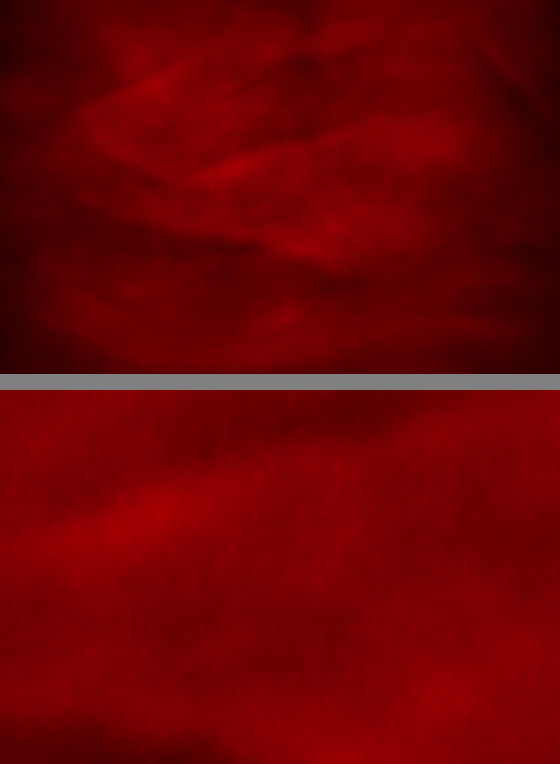
Top, the full canvas; bottom, a detail of the centre.
Write a Shadertoy shader that draws this texture.

```glsl
const vec3 VELVET_TINT = vec3(1.0, 0.0, 0.014);
const float CENTRE_LIGHT = 0.515;
const int SMALL_FOLDS = 14;

vec2 hash2(vec2 p) {
    vec3 q = fract(p.xyx * vec3(0.1031, 0.1030, 0.0973));
    q += dot(q, q.yzx + 33.33);
    return fract((q.xx + q.yz) * q.zy);
}

// Smooth cellular noise: one soft spot per cell, centred on zero
float softCells(vec2 p) {
    vec2 cell = floor(p);
    float sum = 0.0;
    for (int y = -1; y <= 1; y++) {
        for (int x = -1; x <= 1; x++) {
            vec2 id = cell + vec2(x, y);
            vec2 d = p - id - hash2(id);
            float spot = max(0.0, 1.0 - dot(d, d));
            sum += spot * spot * spot;
        }
    }
    return sum - 0.785;
}

// Layered, turned and warped sines for the broad cloth relief
float drape(vec2 p, float gain) {
    mat2 turn = mat2(0.8, 0.6, -0.6, 0.8);
    float sum = 0.0;
    float amp = 0.5;
    for (int i = 0; i < 5; i++) {
        p = turn * p * 1.75 + 1.3;
        p += 0.6 * sin(p.yx + float(i) * 2.1);
        sum += amp * sin(p.x) * sin(p.y);
        amp *= gain;
    }
    return sum;
}

// Crease from a to b: lit on its right side, shaded on its left
float fold(vec2 p, vec2 a, vec2 b, float width) {
    float len = distance(a, b);
    vec2 axis = (b - a) / len;
    vec2 q = p - a;
    float along = dot(q, axis) / len;
    float across = (axis.x * q.y - axis.y * q.x) / width;
    float taper = smoothstep(-0.25, 0.35, along) * (1.0 - smoothstep(0.65, 1.25, along));
    float lit = exp(0.5 * min(across, 0.0));
    float shade = -0.6 * exp(-0.4 * max(across, 0.0));
    return taper * mix(lit, shade, smoothstep(-1.0, 1.0, across));
}

float largeFolds(vec2 p) {
    float sum = 0.26 * fold(p, vec2(0.43, 0.51), vec2(0.98, 0.67), 0.028);
    sum += 0.34 * fold(p, vec2(0.97, 0.27), vec2(0.27, 0.44), 0.034);
    sum += 0.22 * fold(p, vec2(0.16, 0.68), vec2(0.47, 0.83), 0.022);
    sum += 0.28 * fold(p, vec2(1.08, 0.92), vec2(0.62, 0.81), 0.034);
    sum += 0.28 * fold(p, vec2(1.47, 0.68), vec2(1.25, 0.90), 0.022);
    return sum;
}

float smallFolds(vec2 p, float aspect) {
    float sum = 0.0;
    for (int i = 0; i < SMALL_FOLDS; i++) {
        vec2 place = hash2(vec2(float(i), 7.0));
        vec2 shape = hash2(vec2(float(i), 19.0));
        vec2 centre = vec2((float(i) + place.x) / float(SMALL_FOLDS) * aspect, place.y);
        float angle = (shape.x - 0.5) * 1.5;
        vec2 reach = vec2(cos(angle), sin(angle)) * mix(0.06, 0.15, shape.y);
        reach *= mod(float(i), 2.0) < 0.5 ? 1.0 : -1.0;
        sum += fold(p, centre - reach, centre + reach, mix(0.012, 0.026, shape.y));
    }
    return 0.14 * sum;
}

// Darkening toward the borders, strongest at the left and right
float vignette(vec2 uv) {
    vec2 q = 2.0 * uv - 1.0;
    vec2 s = q * q;
    return exp(-1.05 * (0.35 * s.x + 0.5 * s.x * s.x + 0.38 * s.y));
}

// Fine pile of the cloth with short upright fibres
float nap(vec2 p) {
    return 0.036 * softCells(p * vec2(150.0, 95.0)) + 0.025 * softCells(p * vec2(60.0, 42.0));
}

void mainImage(out vec4 fragColor, in vec2 fragCoord) {
    vec2 uv = fragCoord / iResolution.xy;
    float aspect = iResolution.x / iResolution.y;
    vec2 p = fragCoord / iResolution.y;

    // Bend the creases and fray their edges
    vec2 bent = p + 0.010 * sin(p.yx * 13.0 + vec2(0.5, 2.0));
    bent += 0.004 * sin(p.yx * 37.0 + 4.0 * sin(p * 11.0));

    float relief = 0.40 * drape(p * vec2(1.7, 2.6), 0.55);
    relief += 0.11 * softCells(bent * vec2(5.0, 8.0));
    relief += 0.05 * softCells(bent * vec2(17.0, 22.0));
    relief += largeFolds(bent) + smallFolds(bent, aspect);
    relief += nap(p);

    float light = CENTRE_LIGHT * vignette(uv) * max(0.25, 1.0 + relief);
    fragColor = vec4(light * VELVET_TINT, 1.0);
}
```
